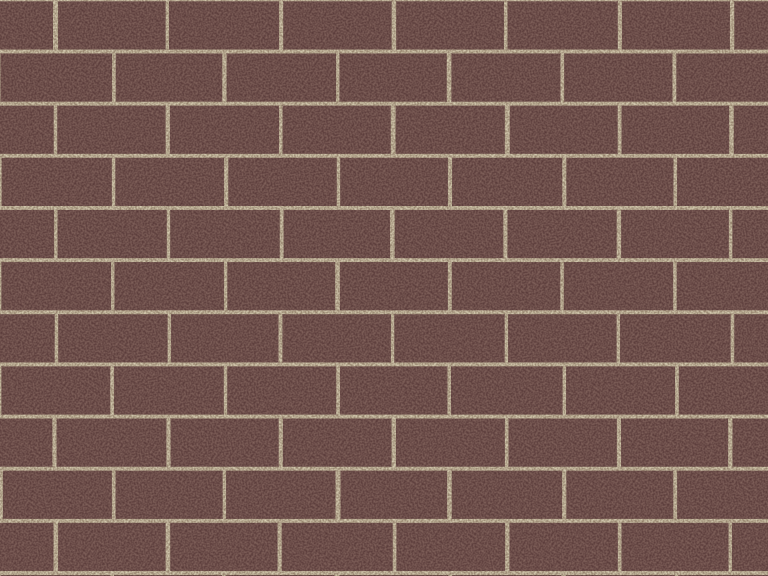
Write a Shadertoy shader that draws this texture.

```glsl
// Running-bond brick wall: eleven courses of brown bricks in pale mortar.
// Joints are distances to jittered lines; each joint has its own width.
// Rotated gradient noise gives brick and mortar their fine sandy grain.

const vec2 BRICK_SIZE = vec2(0.1955, 0.09054);  // pitch, in canvas heights
const float FIRST_BED = 0.0052;                 // height of the lowest bed joint
const float BED_HALF_WIDTH = 0.0034;
const float GRAIN_SCALE = 290.0;

const vec3 BRICK_DARK = vec3(0.395, 0.275, 0.264);
const vec3 BRICK_LIGHT = vec3(0.455, 0.335, 0.315);
const vec3 MORTAR_DARK = vec3(0.635, 0.570, 0.480);
const vec3 MORTAR_LIGHT = vec3(0.780, 0.735, 0.635);

// Integer hash of a lattice cell, 0 to 1
float hash(vec2 cell, uint seed) {
    uvec2 q = uvec2(ivec2(cell));
    uint h = q.x * 1597334677u ^ q.y * 3812015801u ^ seed * 668265263u;
    h = (h ^ (h >> 15)) * 2246822519u;
    h = (h ^ (h >> 13)) * 3266489917u;
    h ^= h >> 16;
    return float(h >> 8) / 16777216.0;
}

// Unit gradient at a lattice corner, projected on the offset from it
float cornerSlope(vec2 cell, vec2 offset, uint seed) {
    float angle = 6.28319 * hash(cell, seed);
    return dot(vec2(cos(angle), sin(angle)), offset);
}

float gradientNoise(vec2 p, uint seed) {
    vec2 cell = floor(p), f = p - cell;
    vec2 w = f * f * f * (f * (f * 6.0 - 15.0) + 10.0);
    vec2 e = vec2(1.0, 0.0);
    float low = mix(cornerSlope(cell, f, seed),
                    cornerSlope(cell + e.xy, f - e.xy, seed), w.x);
    float high = mix(cornerSlope(cell + e.yx, f - e.yx, seed),
                     cornerSlope(cell + e.xx, f - e.xx, seed), w.x);
    return mix(low, high, w.y);
}

// Grain on a turned lattice, so that it does not line up with the pixels
float grain(vec2 p, float scale, uint seed) {
    float c = cos(0.6), s = sin(0.6);
    return gradientNoise(mat2(c, s, -s, c) * p * scale, seed);
}

// Signed distance to the mortar, negative inside it
float mortarDistance(vec2 p, vec2 size, float firstBed) {
    float y = (p.y - firstBed) / size.y;
    float row = floor(y);
    float bed = abs(y - round(y)) * size.y - BED_HALF_WIDTH;

    // Every other course is shifted by half a brick
    float x = p.x / size.x - 0.495 * (1.0 - mod(row, 2.0));
    vec2 joint = vec2(round(x), row);
    float jitter = 0.024 * (hash(joint, 1u) - 0.5);
    float spread = hash(joint, 2u);
    float halfWidth = mix(0.0029, 0.0044, spread * spread);
    float head = abs(x - joint.x - jitter) * size.x - halfWidth;
    return min(bed, head);
}

void mainImage(out vec4 fragColor, in vec2 fragCoord) {
    vec2 p = fragCoord / iResolution.y;
    float pixel = 1.0 / iResolution.y;

    // Grainy materials
    float brickGrain = grain(p, GRAIN_SCALE, 3u);
    float mortarGrain = grain(p, GRAIN_SCALE, 4u);
    vec3 brick = mix(BRICK_DARK, BRICK_LIGHT, 0.5 + 2.0 * brickGrain);
    vec3 mortar = mix(MORTAR_DARK, MORTAR_LIGHT, 0.5 + 1.5 * mortarGrain);

    // Smooth edge, one pixel wide
    float d = mortarDistance(p, BRICK_SIZE, FIRST_BED);
    float coverage = clamp(0.5 - d / pixel, 0.0, 1.0);
    fragColor = vec4(mix(brick, mortar, coverage), 1.0);
}
```
